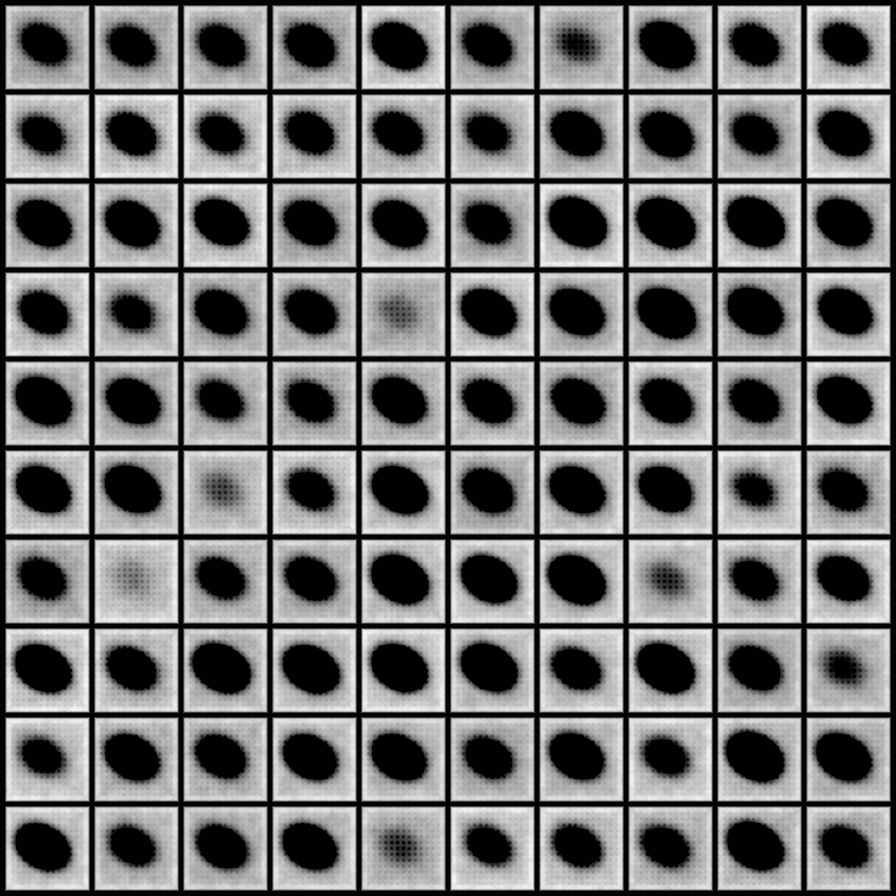
Give the GLSL for this pattern, as a three.js fragment shader.

```glsl
// A 10 by 10 sheet of pale grey tiles on black, each with a tilted soft black blob.
// Every tile subtracts a hashed amount of a bell-shaped ellipse from its own grey,
// so weak blobs turn small and faint; a fine dot lattice and noise add grain.
varying vec2 vUv;

float hash(vec2 p) {
  vec3 q = fract(p.xyx * vec3(0.1031, 0.1030, 0.0973));
  q += dot(q, q.yzx + 33.33);
  return fract((q.x + q.y) * q.z);
}

float valueNoise(vec2 p) {
  vec2 i = floor(p);
  vec2 f = smoothstep(0.0, 1.0, p - i);
  return mix(mix(hash(i), hash(i + vec2(1.0, 0.0)), f.x),
             mix(hash(i + vec2(0.0, 1.0)), hash(i + 1.0), f.x), f.y);
}

// Bell-shaped ellipse, long axis falling to the right
float blobBell(vec2 p) {
  vec2 axes = vec2(dot(p, vec2(0.866, -0.5)), dot(p, vec2(0.5, 0.866)));
  float r = length(axes / vec2(7.5, 5.5));
  return exp(-r * r * r);
}

void main() {
  // Sheet of 302 units: tiles of 28, gaps of 2
  vec2 sheet = vUv * 302.0 - 2.0;
  vec2 cell = clamp(floor((sheet + 1.0) / 30.0), 0.0, 9.0);
  vec2 local = sheet - cell * 30.0;
  vec2 inset = min(local, 28.0 - local);
  float edge = min(inset.x, inset.y);

  // Differences between tiles
  float tone = hash(cell + 17.0);
  float fade = smoothstep(0.86, 1.0, hash(cell + 53.0));
  float strength = exp(1.4 + 1.6 * (hash(cell + 91.0) - 0.5) - 2.1 * fade);
  vec2 jitter = vec2(hash(cell + 131.0), hash(cell + 173.0)) - 0.5;
  vec2 p = local - vec2(12.6, 14.8) - 0.7 * jitter;

  // Tile ground: grey, dim halo, bright rippled rim
  float halo = exp(-dot(p, p) / 110.0);
  float shade = mix(0.69, 0.79, tone) - 0.10 * halo;
  shade += 0.15 * exp(-edge * edge / 5.0);
  shade += 0.03 * cos(3.14159 * (edge - 1.5)) * exp(-max(edge, 0.0) / 4.0);

  // Grain: cloudy noise and a lattice of dots two units apart
  shade += 0.08 * (valueNoise(sheet * 0.3) - 0.5);
  shade += 0.06 * (valueNoise(sheet * 0.9 + 40.0) - 0.5);
  vec2 wave = 0.5 + 0.5 * cos(3.14159 * local);
  float dots = wave.x * wave.y - 0.25;
  shade -= dots * (0.03 + 0.11 * halo) * mix(0.6, 1.2, hash(cell + 211.0));

  // Blob, with the lattice fraying its border
  shade -= strength * blobBell(p) * (1.0 + 0.35 * dots);

  float tile = smoothstep(-0.5, 0.5, edge);
  gl_FragColor = vec4(vec3(mix(0.01, clamp(shade, 0.005, 0.95), tile)), 1.0);
}
```
